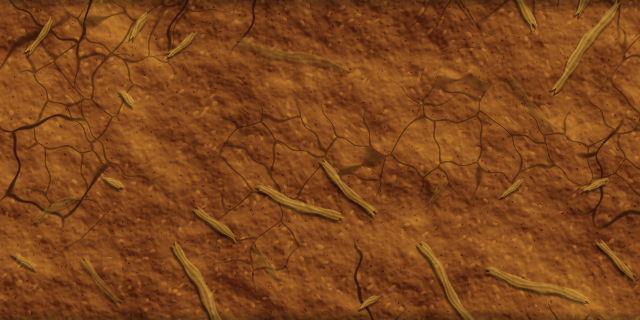
Give the GLSL for this texture, as a Shadertoy shader.

```glsl
const vec3 SOIL_DARK = vec3(0.29, 0.11, 0.045);
const vec3 SOIL_MID = vec3(0.535, 0.288, 0.112);
const vec3 SOIL_LIGHT = vec3(0.71, 0.45, 0.16);
const vec3 CRACK_COLOR = vec3(0.17, 0.075, 0.035);
const vec3 STRAW_DARK = vec3(0.43, 0.24, 0.075);
const vec3 STRAW_LIGHT = vec3(0.78, 0.59, 0.23);
const vec2 LIGHT_DIR = vec2(0.5, 0.866);
const float RELIEF = 0.17;         // strength of the soil lighting
const float STAIN = 0.42;          // strength of broad tone changes
const float PEBBLE_SCALE = 42.0;   // pebbles per canvas height
const float CRACK_SCALE = 3.6;     // cracked plates per canvas height
const float CRACK_WIDTH = 0.034;
const float STRAW_CELL = 0.25;     // spacing of the straw pieces
const float STRAW_SHARE = 0.78;    // share of cells holding a piece
const float SHADOW_SHIFT = 0.009;

vec2 hash2(vec2 p) {
    vec3 q = fract(p.xyx * vec3(0.1031, 0.1030, 0.0973));
    q += dot(q, q.yzx + 33.33);
    return fract((q.xx + q.yz) * q.zy);
}

float valueNoise(vec2 p) {
    vec2 i = floor(p), f = fract(p);
    f = f * f * (3.0 - 2.0 * f);
    vec2 e = vec2(0.0, 1.0);
    return mix(mix(hash2(i).x, hash2(i + e.yx).x, f.x),
               mix(hash2(i + e.xy).x, hash2(i + e.yy).x, f.x), f.y);
}

// xy: offset to the nearest point, z: its random id, w: gap to the second
vec4 cellular(vec2 p) {
    vec2 base = floor(p);
    vec3 nearest = vec3(0.0);
    float d1 = 9.0, d2 = 9.0;
    for (int k = 0; k < 9; k++) {
        vec2 cell = base + vec2(k % 3, k / 3) - 1.0;
        vec2 offset = cell + hash2(cell) - p;
        float d = length(offset);
        d2 = min(d2, max(d, d1));
        if (d < d1) {
            d1 = d;
            nearest = vec3(offset, hash2(cell + 71.0).x);
        }
    }
    return vec4(nearest, d2 - d1);
}

vec2 warp(vec2 p) {
    return p + 0.028 * sin(p.yx * 9.0 + vec2(1.0, 4.0))
             + 0.012 * sin(p.yx * 23.0 + p * 11.0)
             + 0.005 * sin(p.yx * 67.0 - p * 41.0);
}

float soilHeight(vec2 p) {
    float h = 0.0, freq = 6.0;
    for (int i = 0; i < 5; i++) {
        h += valueNoise(p * freq + float(i) * 17.0) / freq;
        p = mat2(0.8, 0.6, -0.6, 0.8) * p;
        freq *= 2.0;
    }
    return h;
}

float soilTone(vec2 p) {
    const float STEP = 0.005;
    float slope = (soilHeight(p) - soilHeight(p + LIGHT_DIR * STEP)) / STEP;
    float stain = 0.6 * valueNoise(p * 3.0 + 5.0) + 0.4 * valueNoise(p * 9.0);
    float tone = 0.5 + RELIEF * slope + STAIN * (stain - 0.5);

    // Pebbles lit as small domes, some pits among them
    vec4 c = cellular(warp(p) * PEBBLE_SCALE);
    float radius = 0.12 + 0.3 * c.z;
    float dome = 1.0 - smoothstep(radius * 0.5, radius, length(c.xy));
    float lit = dot(-c.xy, LIGHT_DIR) / radius;
    tone += dome * (0.28 * lit + 0.28 * step(0.88, c.z) - 0.3 * step(c.z, 0.2));
    return tone;
}

float crackMask(vec2 p, float scale, float width, float pixel) {
    float presence = smoothstep(0.42, 0.68, valueNoise(p * 3.3 + scale));
    float w = width * presence * (0.4 + valueNoise(p * 24.0));
    float gap = cellular(warp(p) * scale + 3.0).w;
    return presence * (1.0 - smoothstep(w * 0.3, w + pixel * scale * 1.5, gap));
}

// Signed distance to the piece in a cell; grain is (along, across) in -1..1
float strawDistance(vec2 p, vec2 cell, out vec2 grain) {
    vec2 place = hash2(cell + 11.0), shape = hash2(cell + 37.0), turn = hash2(cell + 53.0);
    float angle = turn.x < 0.72 ? -0.2 - 0.95 * turn.y : 0.3 + 0.9 * turn.y;
    vec2 axis = vec2(cos(angle), sin(angle));
    vec2 q = p - (cell + 0.2 + 0.6 * place) * STRAW_CELL;
    q = vec2(dot(q, axis), dot(q, vec2(-axis.y, axis.x)));
    float halfLength = mix(0.03, 0.18, shape.x * shape.x);
    float halfWidth = mix(0.005, 0.017, 0.6 * shape.x + 0.4 * shape.y);
    q.y += 0.006 * sin(q.x * 24.0 + shape.y * 6.0);
    float along = q.x / halfLength;
    halfWidth *= 1.0 - 0.55 * along * along * shape.y + 0.15 * sin(q.x * 70.0);
    halfLength += 0.007 * sin(q.y * 420.0 + turn.y * 6.0);
    grain = vec2(along, q.y / halfWidth * sign(axis.x));
    vec2 d = abs(q) - vec2(halfLength, halfWidth) + 0.004;
    return length(max(d, 0.0)) + min(max(d.x, d.y), 0.0) - 0.004;
}

void mainImage(out vec4 fragColor, in vec2 fragCoord) {
    float pixel = 1.0 / iResolution.y;
    vec2 p = fragCoord * pixel;

    // Soil and cracks
    float tone = clamp(soilTone(p), 0.0, 1.0);
    vec3 soil = mix(SOIL_DARK, SOIL_MID, min(tone * 2.0, 1.0));
    soil = mix(soil, SOIL_LIGHT, max(tone * 2.0 - 1.0, 0.0));
    float crack = max(crackMask(p, CRACK_SCALE, CRACK_WIDTH, pixel),
                      0.6 * crackMask(p, CRACK_SCALE * 2.3, CRACK_WIDTH, pixel));
    vec3 color = mix(soil, CRACK_COLOR, 0.85 * crack);

    // Scattered straw, partly buried
    vec2 base = floor(p / STRAW_CELL);
    for (int k = 0; k < 9; k++) {
        vec2 cell = base + vec2(k % 3, k / 3) - 1.0;
        vec2 kind = hash2(cell + 91.0), grain, unused;
        if (kind.x > STRAW_SHARE) continue;
        float cover = mix(0.35, 1.0, smoothstep(0.1, 0.5, kind.y));
        float shadow = strawDistance(p + LIGHT_DIR * SHADOW_SHIFT, cell, unused);
        color *= 1.0 - 0.5 * cover * (1.0 - smoothstep(-0.004, 0.006, shadow));
        float body = strawDistance(p, cell, grain);
        float fibre = sin(grain.y * 7.0 + 2.0 * sin(grain.x * 5.0 + kind.y * 9.0));
        float shade = 0.5 + 0.25 * grain.y + 0.14 * fibre + 0.5 * (tone - 0.5);
        vec3 straw = mix(STRAW_DARK, STRAW_LIGHT, clamp(shade, 0.0, 1.0));
        color = mix(color, straw, cover * (1.0 - smoothstep(-pixel, pixel, body)));
    }

    // Darker upper and lower rim
    color *= mix(0.72, 1.0, smoothstep(0.0, 0.04, min(p.y, 1.0 - p.y)));
    fragColor = vec4(color, 1.0);
}
```
